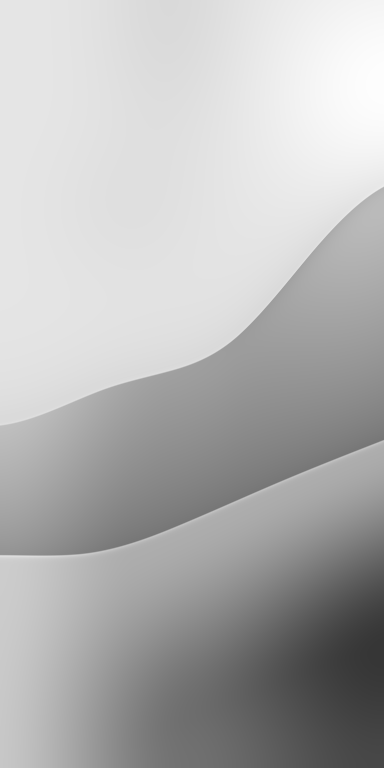
This background is drawn by a WebGL 1 fragment shader. Its source:

```glsl
precision highp float;
uniform vec2 u_resolution;

// Cubic segment between two knots, each holding position, height and slope
float segment(float x, vec3 a, vec3 b) {
  float w = b.x - a.x;
  float t = clamp((x - a.x) / w, 0.0, 1.0);
  float s = 1.0 - t;
  return a.y * s * s * (1.0 + 2.0 * t) + b.y * t * t * (3.0 - 2.0 * t)
       + w * t * s * (a.z * s - b.z * t);
}

float upperRidge(float x) {
  vec3 a = vec3(0.0, 0.446, 0.06);
  vec3 b = vec3(0.26, 0.491, 0.19);
  vec3 c = vec3(0.45, 0.518, 0.14);
  vec3 d = vec3(0.625, 0.565, 0.46);
  vec3 e = vec3(0.80, 0.664, 0.60);
  vec3 f = vec3(1.0, 0.757, 0.27);
  if (x < b.x) return segment(x, a, b);
  if (x < c.x) return segment(x, b, c);
  if (x < d.x) return segment(x, c, d);
  if (x < e.x) return segment(x, d, e);
  return segment(x, e, f);
}

float lowerRidge(float x) {
  vec3 a = vec3(0.0, 0.277, 0.0);
  vec3 b = vec3(0.2, 0.278, 0.04);
  vec3 c = vec3(0.443, 0.311, 0.205);
  vec3 d = vec3(0.703, 0.367, 0.215);
  vec3 e = vec3(1.0, 0.427, 0.195);
  if (x < b.x) return segment(x, a, b);
  if (x < c.x) return segment(x, b, c);
  if (x < d.x) return segment(x, c, d);
  return segment(x, d, e);
}

float glow(vec2 p, vec2 center, vec2 radius) {
  vec2 q = (p - center) / radius;
  return exp(-dot(q, q));
}

// Fades from one at the edge to zero over the given reach
float falloff(float dist, float reach) {
  return exp(-max(dist, 0.0) / reach);
}

float skyTone(vec2 p, float height) {
  float tone = 0.9;
  tone += 0.10 * glow(p, vec2(1.03, 0.88), vec2(0.32, 0.16));
  tone -= 0.05 * glow(p, vec2(0.45, 1.0), vec2(0.2, 0.2));
  tone -= 0.02 * glow(p, vec2(0.32, 0.73), vec2(0.2, 0.1));
  tone -= 0.055 * falloff(height, 0.055);
  return tone + 0.05 * falloff(height, 0.002);
}

float middleTone(vec2 p, float top, float bottom) {
  float t = clamp((p.y - bottom) / (top - bottom), 0.0, 1.0);
  float crest = mix(0.75, 0.63, smoothstep(0.0, 0.45, p.x));
  crest += 0.13 * smoothstep(0.6, 1.0, p.x);
  float base = mix(0.57, 0.46, smoothstep(0.0, 0.35, p.x));
  float shadow = 0.06 * smoothstep(0.4, 0.9, p.x) * falloff(top - p.y, 0.015);
  return mix(base, crest, pow(t, 0.78)) - shadow;
}

float frontTone(vec2 p, float depth) {
  float crest = mix(0.80, 0.68, smoothstep(0.0, 0.35, p.x));
  float base = mix(0.79, 0.41, smoothstep(-0.05, 0.5, p.x));
  base -= 0.20 * smoothstep(0.45, 1.0, p.x);
  base += 0.07 * p.x * (1.0 - smoothstep(0.0, 0.15, p.y));
  float tone = mix(crest, base, smoothstep(0.0, 0.27, depth));
  return tone + 0.13 * falloff(depth, 0.0025);
}

void main() {
  vec2 p = gl_FragCoord.xy / u_resolution;
  float soft = 1.0 / u_resolution.y;
  float upper = upperRidge(p.x);
  float lower = lowerRidge(p.x);

  // Layers from back to front
  float tone = skyTone(p, p.y - upper);
  tone = mix(tone, middleTone(p, upper, lower), smoothstep(-soft, soft, upper - p.y));
  tone = mix(tone, frontTone(p, lower - p.y), smoothstep(-soft, soft, lower - p.y));
  gl_FragColor = vec4(vec3(clamp(tone, 0.0, 1.0)), 1.0);
}
```
